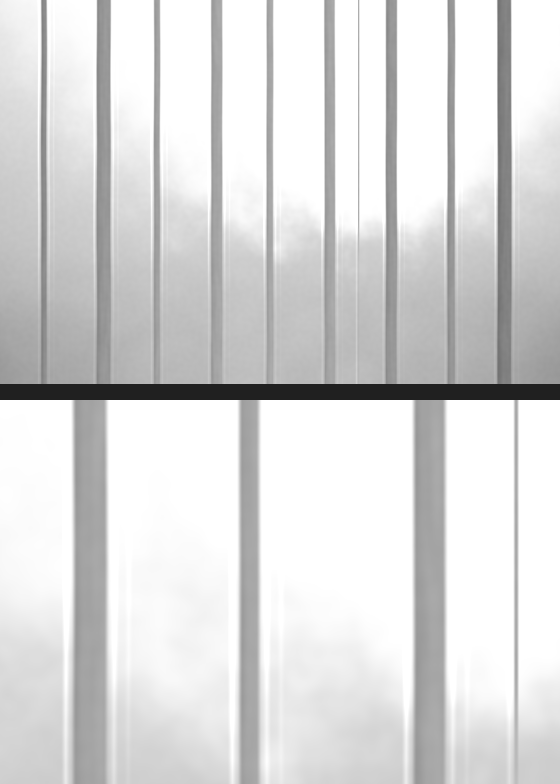
Top, the full canvas; bottom, a detail of the centre.
Reproduce this texture procedurally as a WebGL 2 fragment shader.

```glsl
#version 300 es
precision highp float;
uniform vec2 u_resolution;
out vec4 outColor;

// Bar layout, in canvas widths
const int BAR_COUNT = 9;
const float FIRST_BAR = 0.0785;
const float PAIR_PITCH = 0.2018;
const float PAIR_GAP = 0.1068;
const int SLIP_BAR = 6;          // thin and wide swap from here on
const float SLIP_SHIFT = 0.015;
const float THIN_WIDTH = 0.0095;
const float WIDE_WIDTH = 0.0185;
const float EDGE_SOFT = 0.0019;
const float HAIRLINE_X = 0.6406;
const float HAIRLINE_WIDTH = 0.0022;

// Grey levels
const float GLOW = 1.0;
const float HAZE = 0.80;
const float BAR_GREY = 0.655;
const float HAIR_GREY = 0.62;
const float RIM_LIGHT = 0.16;

// Haze shape, as depth below the top edge
const float GLOW_CENTRE = 0.63;
const float HAZE_START = 0.53;
const float HAZE_END = 0.72;
const float CLOUD_AMOUNT = 0.16;
const float CLOUD_SCALE = 7.0;

vec2 gradientAt(vec2 cell) {
  vec3 q = fract(cell.xyx * vec3(0.1031, 0.1030, 0.0973));
  q += dot(q, q.yzx + 33.33);
  float angle = 6.2832 * fract((q.x + q.y) * q.z);
  return vec2(cos(angle), sin(angle));
}

float gradientNoise(vec2 p) {
  vec2 i = floor(p), f = fract(p);
  vec2 u = f * f * f * (f * (f * 6.0 - 15.0) + 10.0);
  vec2 e = vec2(0.0, 1.0);
  float low = mix(dot(gradientAt(i), f), dot(gradientAt(i + e.yx), f - e.yx), u.x);
  float high = mix(dot(gradientAt(i + e), f - e), dot(gradientAt(i + 1.0), f - 1.0), u.x);
  return mix(low, high, u.y);
}

float clouds(vec2 p) {
  float sum = 0.0, gain = 0.6;
  for (int k = 0; k < 4; k++) {
    sum += gain * gradientNoise(p);
    p = p * 2.03 + 17.3;
    gain *= 0.55;
  }
  return sum;
}

// Bright upper glow sinking into grey haze, darker at the sides
float background(vec2 uv, vec2 p) {
  float depth = 1.0 - uv.y;
  float dx = uv.x - GLOW_CENTRE;
  float side = pow(2.0 * uv.x - 1.0, 2.0);
  float mist = clouds(p * CLOUD_SCALE);
  float start = HAZE_START - (dx < 0.0 ? 2.2 : 3.3) * dx * dx;
  float haze = smoothstep(start, HAZE_END, depth + CLOUD_AMOUNT * mist);
  float shade = mix(GLOW, HAZE - 0.04 * side, haze);
  shade -= (0.06 + 0.10 * side) * smoothstep(0.6, 1.0, depth);
  return shade + 0.035 * haze * mist;
}

// Soft line of the given half width
float band(float d, float halfWidth, float soft) {
  return 1.0 - smoothstep(-soft, soft, abs(d) - halfWidth);
}

void main() {
  vec2 uv = gl_FragCoord.xy / u_resolution;
  vec2 p = vec2(uv.x * u_resolution.x / u_resolution.y, uv.y);
  float soft = max(EDGE_SOFT, 0.75 / u_resolution.x);
  float depth = 1.0 - uv.y;
  float shade = background(uv, p);

  // Hairline seam, nearly lost in the lower haze
  float hair = band(uv.x - HAIRLINE_X, 0.5 * HAIRLINE_WIDTH, 0.5 * soft);
  shade = mix(shade, HAIR_GREY, hair * mix(0.9, 0.2, smoothstep(0.56, 0.7, depth)));
  shade += 0.08 * band(uv.x - HAIRLINE_X + 0.004, 0.001, soft) * smoothstep(0.4, 0.6, depth);

  for (int i = 0; i < BAR_COUNT; i++) {
    float n = float(i);
    bool slipped = i >= SLIP_BAR;
    bool wide = ((i % 2) == 1) != slipped;
    float centre = FIRST_BAR + PAIR_PITCH * float(i / 2) + PAIR_GAP * float(i % 2);
    centre += slipped ? SLIP_SHIFT : 0.0;
    centre += 0.0012 * gradientNoise(vec2(n * 7.3, uv.y * 4.0));
    float halfWidth = 0.5 * (wide ? WIDE_WIDTH + 0.0005 * pow(abs(n - 4.5), 2.0)
                                  : THIN_WIDTH + 0.0005 * n);
    float d = uv.x - centre;

    // Bright rims and a faint second rib beside the bar
    float rim = band(d + halfWidth + 0.0045, 0.0012, soft);
    rim += 0.65 * band(d - halfWidth - 0.0045, 0.0012, soft);
    rim += 0.25 * band(d - halfWidth - 0.013, 0.001, soft);
    float rimFade = mix(1.0, 0.3, smoothstep(0.55, 0.85, depth));
    shade += RIM_LIGHT * rim * rimFade;

    // Bar face with darker flanks and slow streaks
    float across = clamp(d / halfWidth, -1.0, 1.0);
    float face = BAR_GREY - 0.007 * pow(abs(n - 4.0), 2.0) - (slipped && wide ? 0.035 : 0.0);
    face += 0.03 * across - 0.035 * across * across;
    face += 0.03 * gradientNoise(vec2(d * 160.0 + n * 9.1, uv.y * 12.0));
    shade = mix(min(shade, 1.0), face, band(d, halfWidth, soft));
  }

  // Fine mottling, hidden where the glow is white
  shade = min(shade, 1.0);
  shade += 0.012 * gradientNoise(p * 70.0) * smoothstep(1.0, 0.9, shade);
  outColor = vec4(vec3(clamp(shade, 0.0, 1.0)), 1.0);
}
```
